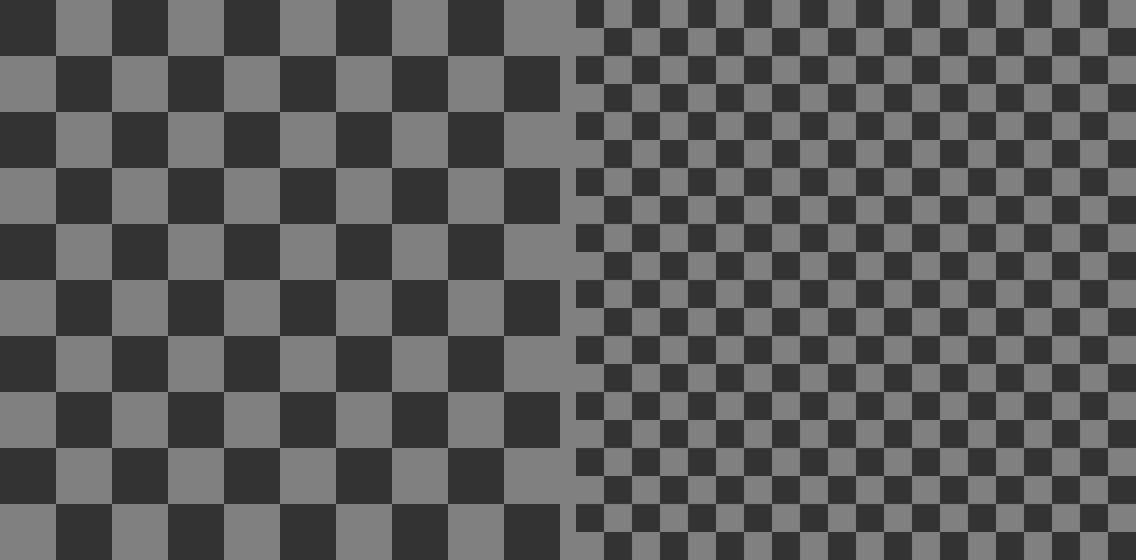
Left: one tile. Right: repeated 2 by 2.
A Shadertoy shader for this pattern:

```glsl
// Two-tone grey checkerboard of flat square cells, tiling on all sides.
#define CELLS 10.0        // cells across and down; even, so it tiles
#define LIGHT vec3(0.502)
#define DARK vec3(0.2)

// Square wave of period 2: +1 on even cells, -1 on odd ones.
// The edges are box-filtered over one pixel width.
vec2 squareWave(vec2 p, vec2 pixel) {
    vec2 edgeDist = 0.5 - abs(mod(p + 0.5, 2.0) - 1.0);
    return clamp(2.0 * edgeDist / pixel, -1.0, 1.0);
}

void mainImage(out vec4 fragColor, in vec2 fragCoord) {
    // Position and pixel size in cell units
    vec2 pixel = CELLS / iResolution.xy;
    vec2 wave = squareWave(fragCoord * pixel, pixel);

    // The product of both waves alternates like a checkerboard
    float lightness = 0.5 + 0.5 * wave.x * wave.y;
    fragColor = vec4(mix(DARK, LIGHT, lightness), 1.0);
}
```
